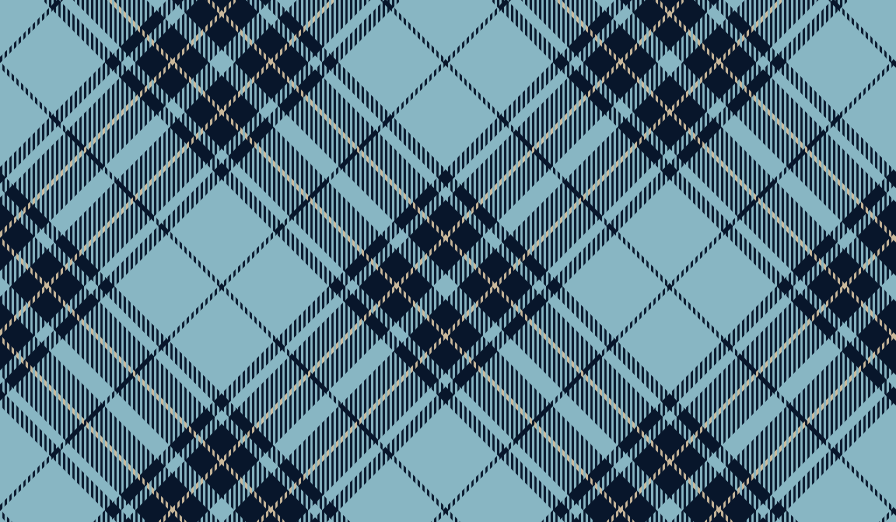
Give the GLSL for this pattern, as a Shadertoy shader.

```glsl
// Diagonal tartan: one sett of coloured bands runs along both 45 degree axes.
// Where two bands cross, a twill of fine upright stripes shows each in turn;
// bands are mirrored by folding, stripes are box filtered over a pixel.

// Lengths in canvas widths
const float REPEAT = 0.5;                    // distance between motif centres
const vec2  CENTRE = vec2(0.4974, 0.263);    // centre of the middle motif
const float TWILL_COUNT = 192.0;             // stripes across the canvas
const float TWILL_DUTY = 0.5;                // share of a stripe given to the warp

// Sett positions, as fractions of a repeat measured from the motif centre
const vec2  BROAD_BAND = vec2(0.0286, 0.193); // inner and outer edge
const vec2  GUARD_BAND = vec2(0.224, 0.261);
const vec2  FINE_LINE  = vec2(0.4930, 0.507);
const vec2  ACCENT     = vec2(0.1030, 0.1165);

const vec3 SKY  = vec3(0.535, 0.715, 0.765);
const vec3 NAVY = vec3(0.030, 0.085, 0.170);
const vec3 SAND = vec3(0.800, 0.730, 0.610);

// Smooth coverage of the interval edges.x to edges.y
float band(float d, vec2 edges, float blur) {
    vec2 c = clamp((d - edges) / blur + 0.5, 0.0, 1.0);
    return c.x - c.y;
}

// Thread colour along one axis
vec3 sett(float t, float blur) {
    float d = abs(fract(t + 0.5) - 0.5);
    float dark = band(d, BROAD_BAND, blur)
               + band(d, GUARD_BAND, blur)
               + band(d, FINE_LINE, blur);
    vec3 thread = mix(SKY, NAVY, dark);
    return mix(thread, SAND, band(d, ACCENT, blur));
}

// Integral of a unit square wave, used to filter the twill exactly
float pulseIntegral(float x) {
    return floor(x) * TWILL_DUTY + min(fract(x), TWILL_DUTY);
}

float twill(float x, float width) {
    return (pulseIntegral(x + 0.5 * width) - pulseIntegral(x - 0.5 * width)) / width;
}

void mainImage(out vec4 fragColor, in vec2 fragCoord) {
    float pixel = 1.0 / iResolution.x;
    vec2 p = fragCoord * pixel - CENTRE;

    // Diagonal axes, in repeats
    vec2 axes = vec2(p.x + p.y, p.x - p.y) / REPEAT;
    float blur = 1.4142 * pixel / REPEAT;
    vec3 warp = sett(axes.x, blur);
    vec3 weft = sett(axes.y, blur);

    // Interlace the two sets of threads
    float over = twill(p.x * TWILL_COUNT, pixel * TWILL_COUNT);
    fragColor = vec4(mix(weft, warp, over), 1.0);
}
```
